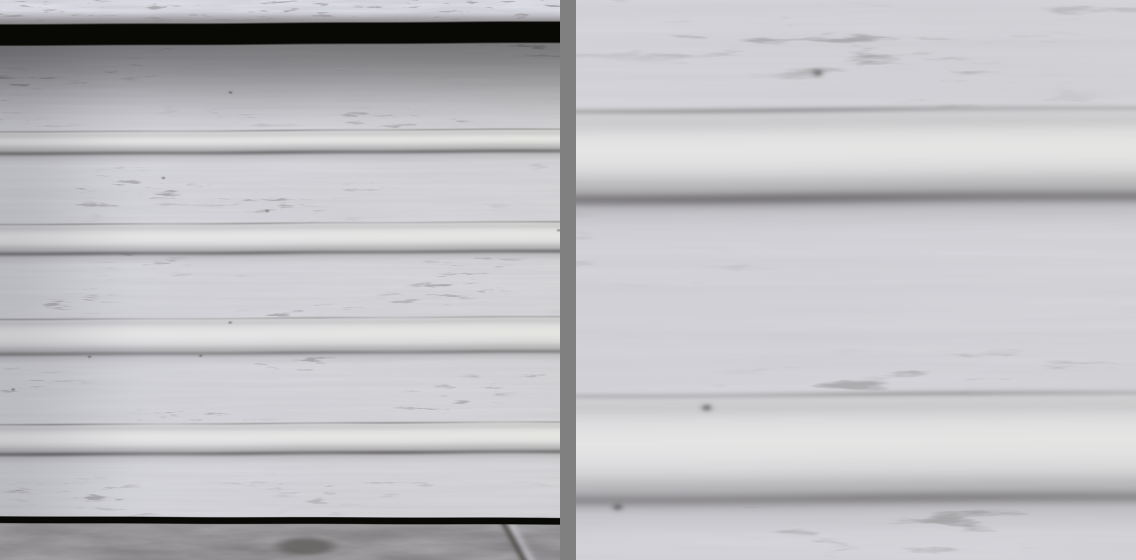
Left: the whole. Right: its middle third, enlarged.
Write a WebGL 1 fragment shader that draws this texture.

```glsl
precision highp float;
// White painted boards: four horizontal rounded beads repeat down a panel
// framed by a dark gap above and a thin one below, over a grey floor strip.
// Each bead is a height profile; gradient noise adds streaks, scuffs and wear.
uniform vec2 u_resolution;

const vec3 PAINT = vec3(0.82, 0.82, 0.85);
const vec3 GLOSS = vec3(0.90, 0.90, 0.905);
const vec3 SHADOW = vec3(0.43, 0.42, 0.43);
const vec3 SCUFF = vec3(0.56, 0.55, 0.56);
const vec3 DIRT = vec3(0.32, 0.31, 0.30);
const vec3 GAP = vec3(0.03, 0.03, 0.02);
const float PITCH = 0.179;
const float FIRST_GROOVE = 0.191;
const float LAST_ROW = 3.0;

float hash(vec2 p) {
  return fract(sin(dot(p, vec2(127.1, 311.7))) * 4375.85);
}

float cornerSlope(vec2 cell, vec2 offset) {
  float angle = 6.2832 * hash(cell);
  return dot(vec2(cos(angle), sin(angle)), offset);
}

// Gradient noise, roughly -0.7 to 0.7
float noise(vec2 p) {
  vec2 i = floor(p), f = fract(p);
  vec2 w = f * f * f * (f * (f * 6.0 - 15.0) + 10.0);
  vec2 e = vec2(1.0, 0.0);
  return mix(
    mix(cornerSlope(i, f), cornerSlope(i + e.xy, f - e.xy), w.x),
    mix(cornerSlope(i + e.yx, f - e.yx), cornerSlope(i + e.xx, f - e.xx), w.x),
    w.y);
}

float fbm(vec2 p) {
  float sum = 0.0, gain = 0.6;
  for (int k = 0; k < 4; k++) {
    sum += gain * noise(p);
    p = p * 2.03 + 17.3;
    gain *= 0.5;
  }
  return sum;
}

float bell(float x, float width) {
  return exp(-x * x / (width * width));
}

// Antialiased horizontal band between two heights
float band(float y, float low, float high, float soft) {
  return smoothstep(low - soft, low + soft, y) * (1.0 - smoothstep(high - soft, high + soft, y));
}

// One bead: d is the height above its lower groove
vec3 addBead(vec3 color, float d, float height, float depth, float x, float row) {
  float wear = noise(vec2(x * 5.0, row * 7.3));
  color = mix(color, GLOSS, 0.45 * band(d, 0.004, height, 0.006));
  color = mix(color, GLOSS, 0.85 * bell(d - height * 0.55, 0.012));
  color *= 1.0 - 0.14 * bell(d - 0.007, 0.008);
  color = mix(color, SHADOW, depth * (0.85 + 0.25 * wear) * bell(d, 0.0042));
  color = mix(color, SHADOW, 0.16 * bell(d + 0.006, 0.009));
  color = mix(color, SCUFF, (0.5 + 0.5 * wear) * bell(d - height, 0.002));
  return color * (1.0 - 0.07 * bell(d - height + 0.007, 0.006));
}

// Broken horizontal scuffs clustered by a slow mask
float scuffs(vec2 p) {
  float mask = smoothstep(0.05, 0.4, noise(p * vec2(3.5, 15.0) + 4.7));
  return mask * smoothstep(0.10, 0.38, fbm(p * vec2(15.0, 105.0)));
}

float specks(vec2 p) {
  float sum = 0.0;
  for (int k = 0; k < 8; k++) {
    float id = float(k);
    vec2 center = vec2(hash(vec2(id, 2.0)), 0.1 + 0.8 * hash(vec2(id, 9.0)));
    sum += bell(length((p - center) * vec2(0.7, 1.0)), 0.0022);
  }
  return min(sum, 1.0);
}

vec3 panel(vec2 p, float y) {
  float row = clamp(floor((y - FIRST_GROOVE) / PITCH + 0.3), 0.0, LAST_ROW);
  float d = y - FIRST_GROOVE - row * PITCH;
  float topRow = step(LAST_ROW - 0.5, row);
  float height = mix(0.053 + 0.009 * sin(row * 1.6), 0.039, topRow);
  vec3 color = PAINT * (1.0 + 0.03 * fbm(p * vec2(2.0, 6.0)));
  color *= 1.0 + 0.035 * fbm(p * vec2(3.0, 110.0));
  color = mix(color, SCUFF, 0.55 * scuffs(p) * (1.0 - band(d, 0.0, height, 0.004)));
  color = addBead(color, d, height, 0.72 + 0.2 * hash(vec2(row, 5.0)), p.x, row);
  color = mix(color, DIRT, 0.55 * specks(p));
  // Overhang shade at the top, slight falloff at the left, warmer right
  color *= mix(0.56, 1.0, smoothstep(-0.02, 0.17, 0.92 - y));
  color *= mix(0.89, 1.0, smoothstep(0.0, 0.28, p.x));
  return color * mix(vec3(1.0), vec3(1.0, 1.0, 0.98), p.x);
}

vec3 ledge(vec2 p) {
  vec3 color = PAINT * (1.02 + 0.1 * fbm(p * vec2(7.0, 90.0)));
  color = mix(color, SCUFF, 0.6 * smoothstep(0.12, 0.4, fbm(p * vec2(20.0, 130.0))));
  return mix(SCUFF, color, smoothstep(0.958, 0.982, p.y));
}

vec3 ground(vec2 p) {
  vec3 color = SCUFF * (1.04 + 0.28 * fbm(p * vec2(6.0, 35.0)));
  float stain = length((p - vec2(0.545, 0.024)) / vec2(0.062, 0.018));
  color = mix(color, DIRT, 0.6 * (1.0 - smoothstep(0.5, 1.15, stain)));
  float joint = p.x - 0.935 + 0.55 * p.y;
  color = mix(color, PAINT, 0.45 * bell(joint - 0.013, 0.009));
  return mix(color, DIRT, 0.75 * bell(joint, 0.007));
}

void main() {
  vec2 p = gl_FragCoord.xy / u_resolution;
  float soft = max(0.0015, 0.75 / u_resolution.y);
  float waver = 0.0015 * noise(vec2(p.x * 4.0, 3.0));
  float y = p.y - 0.005 * (p.x - 0.5) + waver;
  vec3 color = panel(p, y);
  color = mix(color, ledge(p), smoothstep(0.94 - soft, 0.94 + soft, y));
  color = mix(ground(p), color, smoothstep(0.07 - soft, 0.07 + soft, p.y));
  // Dark gaps above and below the panel
  color = mix(color, GAP, band(y, 0.921, 0.959, soft * 1.5));
  float lower = p.y + 0.003 * (p.x - 0.5) + waver;
  color = mix(color, GAP, band(lower, 0.0645, 0.0765, soft));
  gl_FragColor = vec4(color, 1.0);
}
```
